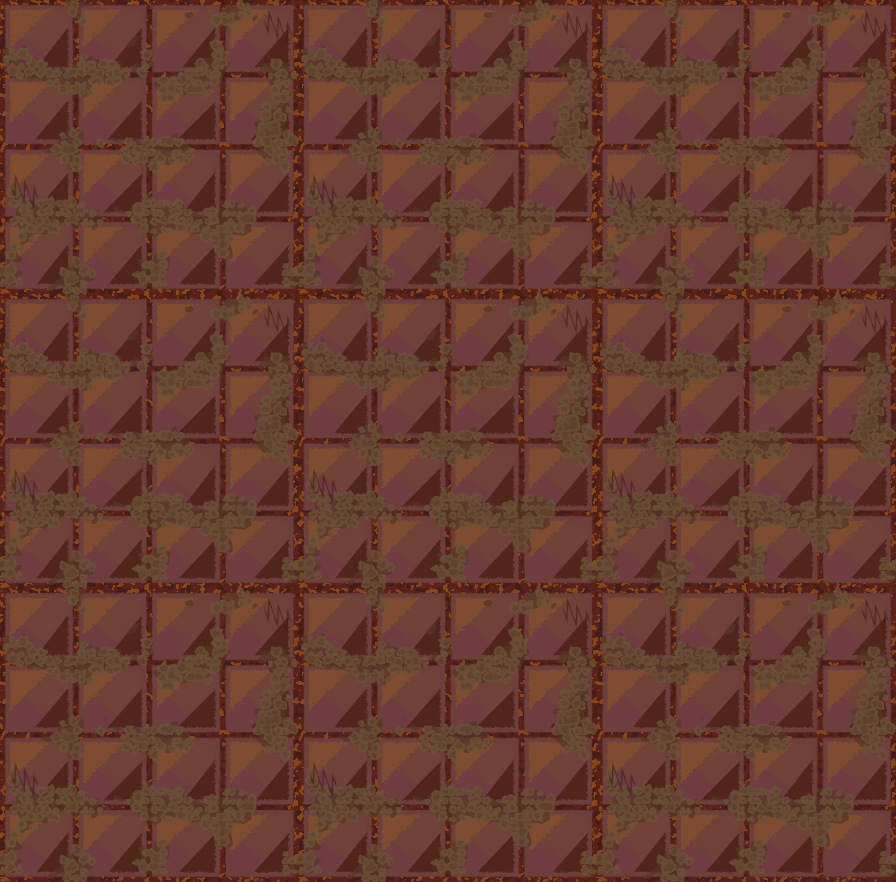
Reproduce this pattern procedurally as a WebGL 2 fragment shader.

```glsl
#version 300 es
precision highp float;

uniform vec2 u_resolution;
out vec4 fragColor;

const float REPEATS = 3.0;         // large blocks across and down
const float CELLS = 4.0;           // panels per block side
const float BLOCK_FILL = 0.984;    // share of a block taken by its panels
const float PANEL_HALF = 0.46;     // half widths, in panel units
const float FACE_HALF = 0.395;
const float ORANGE_EDGE = 0.27;    // offsets of the diagonal facet edges
const float DARK_EDGE = 0.27;
const float LICHEN_GRID = 34.0;    // rosette sites per block
const float LICHEN_LEVEL = 0.43;
const float STAIN_LEVEL = 0.46;

const vec3 RIM = vec3(0.425, 0.245, 0.235);
const vec3 FACE = vec3(0.435, 0.255, 0.22);
const vec3 MAUVE = vec3(0.43, 0.235, 0.255);
const vec3 ORANGE = vec3(0.50, 0.30, 0.19);
const vec3 SHADE = vec3(0.32, 0.145, 0.11);
const vec3 GROUT = vec3(0.35, 0.13, 0.10);
const vec3 GROUT_DARK = vec3(0.27, 0.11, 0.09);
const vec3 RUST = vec3(0.53, 0.27, 0.11);
const vec3 LICHEN = vec3(0.42, 0.32, 0.215);
const vec3 STAIN = vec3(0.33, 0.21, 0.145);

vec2 hash2(vec2 p) {
    vec3 q = fract(p.xyx * vec3(0.1031, 0.1030, 0.0973));
    q += dot(q, q.yzx + 33.33);
    return fract((q.xx + q.yz) * q.zy);
}

float cornerSlope(vec2 site, vec2 offset, float period, float seed) {
    float angle = 6.2832 * hash2(mod(site, period) + seed).x;
    return dot(vec2(cos(angle), sin(angle)), offset);
}

// Gradient noise that wraps with the block
float noise(vec2 block, float period, float seed) {
    vec2 p = block * period, i = floor(p), f = p - i;
    vec2 w = f * f * f * (f * (f * 6.0 - 15.0) + 10.0);
    vec2 e = vec2(1.0, 0.0);
    float low = mix(cornerSlope(i, f, period, seed), cornerSlope(i + e, f - e, period, seed), w.x);
    float high = mix(cornerSlope(i + e.yx, f - e.yx, period, seed), cornerSlope(i + 1.0, f - 1.0, period, seed), w.x);
    return mix(low, high, w.y);
}

// Panel index in xy, centred position inside it in zw
vec4 panelCoord(vec2 block) {
    vec2 g = ((block - 0.5) / BLOCK_FILL + 0.5) * CELLS;
    vec2 id = clamp(floor(g), 0.0, CELLS - 1.0);
    return vec4(id, g - id - 0.5);
}

// Growth gathers along the inner joints and their crossings
float growth(vec2 block) {
    vec2 gap = 0.5 - abs(panelCoord(block).zw);
    vec2 border = min(block, 1.0 - block);
    float joints = 0.34 * (1.0 - smoothstep(0.0, 0.4, min(gap.x, gap.y)));
    joints += 0.25 * (1.0 - smoothstep(0.0, 0.45, max(gap.x, gap.y)));
    joints *= smoothstep(-0.05, 0.1, min(border.x, border.y));
    return joints + 0.9 * noise(block, 6.0, 11.0) + 0.4 * noise(block, 15.0, 47.0);
}

// Signed distance to the nearest lichen rosette, in site units
float rosettes(vec2 block) {
    vec2 p = block * LICHEN_GRID;
    p += 0.35 * vec2(noise(block, 60.0, 5.0), noise(block, 60.0, 83.0));
    float nearest = 1.0;
    for (int y = -1; y <= 1; y++) {
        for (int x = -1; x <= 1; x++) {
            vec2 site = floor(p) + vec2(x, y);
            vec2 random = hash2(mod(site, LICHEN_GRID) + 7.0);
            vec2 centre = site + 0.2 + 0.6 * random;
            float radius = 0.35 + 0.4 * random.y;
            if (growth(fract(centre / LICHEN_GRID)) > LICHEN_LEVEL)
                nearest = min(nearest, length(p - centre) - radius);
        }
    }
    return nearest;
}

float cover(float d, float soft) { return 1.0 - smoothstep(-soft, soft, d); }

void main() {
    vec2 block = fract(gl_FragCoord.xy / u_resolution * REPEATS);
    float pixel = REPEATS * CELLS / min(u_resolution.x, u_resolution.y);
    vec4 cell = panelCoord(block);
    vec2 p = cell.zw;
    vec2 random = hash2(cell.xy + 3.0);
    float grain = noise(block, 110.0, 29.0);
    float patches = noise(block, 48.0, 61.0);

    // Joints with rust flakes, strongest along the block border
    vec2 border = min(block, 1.0 - block);
    float seam = 1.0 - smoothstep(0.01, 0.05, min(border.x, border.y));
    vec3 color = mix(GROUT, GROUT_DARK, smoothstep(0.0, 0.2, noise(block, 36.0, 19.0)));
    color = mix(color, RUST, smoothstep(0.26, 0.34, patches + 0.4 * grain + 0.12 * seam));

    // Raised panel and its facets
    float box = max(abs(p.x), abs(p.y));
    vec3 face = mix(FACE, MAUVE, cover(p.x * 0.8 + p.y + 0.12 + 0.1 * random.x, pixel));
    float orangeEdge = ORANGE_EDGE + 0.08 * (random.x - 0.5) + 0.07 * grain;
    face = mix(face, ORANGE, cover(orangeEdge - p.y + p.x, pixel));
    float slope = 1.0 + 0.35 * random.y;
    float darkEdge = DARK_EDGE + 0.1 * random.y;
    face = mix(face, SHADE, cover(darkEdge - slope * p.x + p.y, pixel));
    vec3 panel = mix(RIM, face, cover(box - FACE_HALF + 0.03 * grain, pixel));
    color = mix(color, panel, cover(box - PANEL_HALF + 0.012 * patches, pixel));

    // Stains, then pale-rimmed rosettes
    float stain = growth(block) + 0.35 * noise(block, 30.0, 71.0);
    color = mix(color, STAIN, 0.72 * smoothstep(STAIN_LEVEL, STAIN_LEVEL + 0.06, stain));
    float rosette = rosettes(block);
    float soft = pixel * LICHEN_GRID / CELLS * 0.6;
    vec3 lichen = mix(LICHEN, STAIN, 0.45 * cover(rosette + 0.32, soft));
    color = mix(color, lichen, 0.8 * cover(rosette, soft));

    // Scribbled scratches on two panels
    float marked = float(cell.xy == vec2(0.0, 1.0) || cell.xy == vec2(3.0, 3.0));
    vec2 s = p - (cell.x < 1.0 ? vec2(-0.2, -0.12) : vec2(0.25, 0.15));
    float wave = abs(s.y + 0.6 * s.x - 0.11 * sin(55.0 * s.x + 9.0 * s.y)) * 0.3;
    color = mix(color, GROUT_DARK, 0.65 * marked * cover(max(wave - 0.012, abs(s.x) - 0.18), pixel));

    fragColor = vec4(color, 1.0);
}
```
